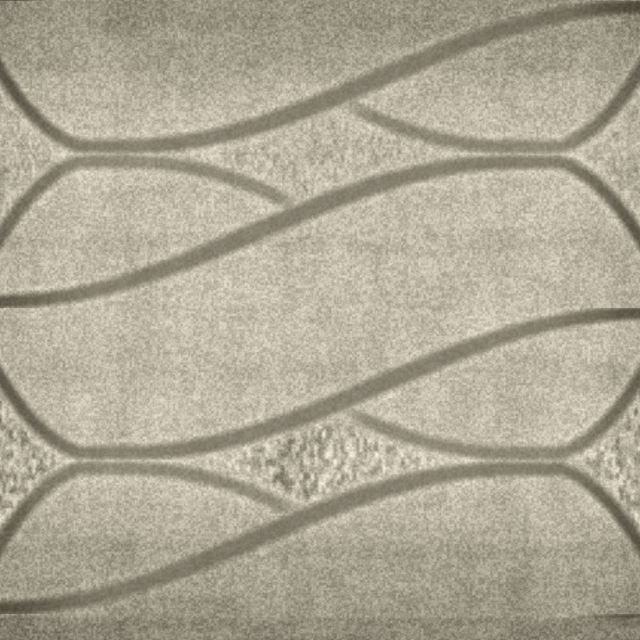
Write a WebGL 1 fragment shader that draws this pattern.

```glsl
precision highp float;
// Interlaced ogee ribbons on grainy cloth: one repeat across, about two down.
// Each cell has half-turn symmetry, so two height curves draw every ribbon;
// noise, soft shading and worn gaps are added as one tone on a colour ramp.
uniform vec2 u_resolution;

const float PI = 3.14159265;
const float PERIOD = 0.479;      // cell height
const float MIDLINE = 0.5195;    // centre of the middle cell
const vec3 DARK = vec3(0.42, 0.40, 0.34);
const vec3 LIGHT = vec3(0.83, 0.80, 0.73);

float hash(vec2 p) {
  vec3 q = fract(p.xyx * vec3(0.1031, 0.1030, 0.0973));
  q += dot(q, q.yzx + 33.33);
  return fract((q.x + q.y) * q.z);
}

float noise(vec2 p) {
  vec2 i = floor(p);
  vec2 f = fract(p);
  f = f * f * (3.0 - 2.0 * f);
  float low = mix(hash(i), hash(i + vec2(1.0, 0.0)), f.x);
  float high = mix(hash(i + vec2(0.0, 1.0)), hash(i + 1.0), f.x);
  return mix(low, high, f.y);
}

float bump(float x, float width) {
  return exp(-x * x / (width * width));
}

// Steep fall of a ribbon close to the side of the cell.
float sideDrop(float fromSide) {
  float t = max(0.125 - fromSide, 0.0);
  return 0.3 * t + 5.2 * t * t;
}

// Long S-shaped ribbon: height above the midline.
float sweepHeight(float x) {
  return 0.118 - 0.109 * cos(PI * min(x, 0.8) / 0.8) - sideDrop(1.0 - x);
}

// Short ribbon that runs into the long one.
float branchHeight(float x) {
  float t = max(x - 0.2, 0.0);
  return 0.228 - t * t - sideDrop(x);
}

// Vertical offset corrected by the slope to a true distance.
float curveDistance(float offset, float rise, float run) {
  float slope = rise / run;
  return abs(offset) / sqrt(1.0 + slope * slope);
}

float stroke(float d, float halfWidth, float soft) {
  return 1.0 - smoothstep(halfWidth - soft, halfWidth + soft, d);
}

// Fine grain, centred on zero.
float grain(vec2 uv) {
  return 0.6 * noise(uv * 250.0) + 0.4 * noise(uv * 430.0 + 17.0) - 0.5;
}

// Broad threads and stains, centred on zero.
float weave(vec2 uv) {
  float threads = noise(uv * vec2(90.0, 14.0)) + noise(uv * vec2(12.0, 100.0) + 9.0);
  return 0.3 * threads + 0.4 * noise(uv * 22.0 + 5.0) - 0.5;
}

float vignette(vec2 uv) {
  float ends = 0.42 * smoothstep(0.80, 1.0, uv.y) + 0.40 * (1.0 - smoothstep(0.0, 0.27, uv.y));
  float sides = 0.12 * smoothstep(0.40, 0.5, abs(uv.x - 0.5));
  return ends + sides;
}

void main() {
  vec2 uv = gl_FragCoord.xy / u_resolution;
  float pixel = 1.0 / min(u_resolution.x, u_resolution.y);

  // Fold into a cell, then turn its lower half onto the upper half.
  float v = mod(uv.y - MIDLINE + 0.5 * PERIOD, PERIOD) - 0.5 * PERIOD;
  float x = v < 0.0 ? 1.0 - uv.x : uv.x;
  v = abs(v);

  // Ribbon distances and widths.
  float e = 0.002;
  float sweepY = sweepHeight(x);
  float branchY = branchHeight(x);
  float sweepD = curveDistance(v - sweepY, sweepHeight(x + e) - sweepHeight(x - e), 2.0 * e);
  float branchD = curveDistance(v - branchY, branchHeight(x + e) - branchHeight(x - e), 2.0 * e);
  float sweepW = 0.009 + 0.005 * bump(x - 0.45, 0.32);
  float soft = 0.005 + pixel;
  float branchEnd = 1.0 - smoothstep(0.42, 0.49, x);
  float ribbon = max(stroke(sweepD, sweepW, soft), 0.85 * branchEnd * stroke(branchD, 0.010, soft));
  float rim = max(bump(sweepD - sweepW - 0.009, 0.005), branchEnd * bump(branchD - 0.019, 0.005));

  // Cloth, with rougher wear in the gaps between cells.
  float gap = smoothstep(0.012, 0.035, v - max(sweepY, branchY));
  float worn = gap * mix(1.0, 0.4, step(0.5, uv.y));
  float tone = 0.84 + 0.08 * rim + 0.62 * grain(uv) + 0.32 * weave(uv);
  tone -= 0.07 * bump(v - 0.1, 0.018) + 0.05 * bump(abs(uv.x - 0.5) - 0.3, 0.025);
  tone += worn * 0.9 * (noise(uv * vec2(170.0, 90.0)) - 0.55);
  tone -= worn * 0.22 * bump(uv.x - 0.45, 0.03);

  // Pale seam where neighbouring ribbons touch.
  float touching = bump(abs(x - 0.5) - 0.3, 0.11);
  tone += 0.14 * touching * bump(v - 0.5 * PERIOD, 0.005);

  // Ribbons darken toward the sides and fade in the bottom hem.
  float hem = 1.0 - smoothstep(0.034 - pixel, 0.036 + pixel, uv.y);
  float ribbonTone = 0.25 - 0.32 * smoothstep(0.34, 0.5, abs(x - 0.5));
  ribbonTone += 0.25 * grain(uv) + 0.12 * weave(uv);
  float shade = vignette(uv);
  tone = mix(tone - shade, ribbonTone - 0.3 * shade, ribbon * (1.0 - 0.85 * hem));
  tone -= 0.12 * hem;

  gl_FragColor = vec4(clamp(mix(DARK, LIGHT, tone), 0.0, 1.0), 1.0);
}
```
